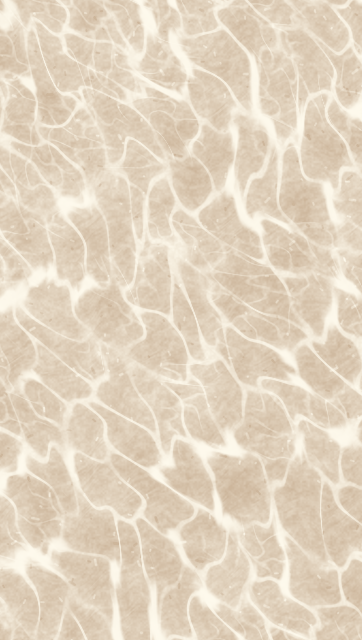
A Shadertoy shader for this texture:

```glsl
const vec3 WET_SAND = vec3(0.815, 0.730, 0.630);
const vec3 SUNLIT = vec3(0.975, 0.950, 0.893);

vec2 hash2(vec2 p) {
    vec3 q = fract(p.xyx * vec3(0.1031, 0.1030, 0.0973));
    q += dot(q, q.yzx + 33.33);
    return fract((q.xx + q.yz) * q.zy);
}

float softNoise(vec2 p) {
    vec2 i = floor(p), f = fract(p);
    f = f * f * (3.0 - 2.0 * f);
    float low = mix(hash2(i).x, hash2(i + vec2(1, 0)).x, f.x);
    float high = mix(hash2(i + vec2(0, 1)).x, hash2(i + vec2(1, 1)).x, f.x);
    return mix(low, high, f.y);
}

mat2 turn(float angle) {
    float c = cos(angle), s = sin(angle);
    return mat2(c, s, -s, c);
}

// Layered sines bend the plane like moving water
vec2 sway(vec2 p, float amount) {
    float frequency = 1.3;
    for (int i = 0; i < 4; i++) {
        p += amount * sin(p.yx * frequency + vec2(1.7, 4.1) * float(i + 1));
        frequency *= 1.9;
        amount *= 0.56;
    }
    return p;
}

// Distances to the three nearest cell centres
vec3 nearestThree(vec2 p) {
    vec2 cell = floor(p);
    vec3 d = vec3(9.0);
    for (int y = -2; y <= 2; y++)
    for (int x = -2; x <= 2; x++) {
        vec2 id = cell + vec2(x, y);
        float r = length(id + 0.1 + 0.8 * hash2(id) - p);
        if (r < d.x) d = vec3(r, d.xy);
        else if (r < d.y) d = vec3(d.x, r, d.y);
        else d.z = min(d.z, r);
    }
    return d;
}

// Gap to the cell border, rounded where borders meet
float borderGap(vec3 d) {
    vec2 gap = d.yz - d.x;
    return gap.x * gap.y / (gap.x + gap.y + 0.0001);
}

// Sparse short dashes: positive are pale shell, negative are dark grit
float shards(vec2 p, float density, float pixel) {
    vec2 id = floor(p);
    vec2 seed = hash2(id + 71.0), kind = hash2(id + 19.0);
    vec2 q = turn(kind.y * 2.4 - 0.8) * (fract(p) - 0.3 - 0.4 * seed);
    q.x -= clamp(q.x, -0.15 * seed.y, 0.15 * seed.y);
    float mark = 1.0 - smoothstep(0.02, 0.05 + pixel, length(q));
    return mark * step(kind.x, density) * (seed.x > 0.45 ? 1.0 : -0.8);
}

void mainImage(out vec4 fragColor, in vec2 fragCoord) {
    vec2 p = fragCoord / iResolution.y;
    float pixel = 1.0 / iResolution.y;

    // Long cells lean from upper left to lower right
    vec2 flow = vec2(dot(p, vec2(0.85, 0.52)), dot(p, vec2(0.52, -0.85)));
    float choppy = smoothstep(0.55, 1.0, p.y - 0.5 * p.x);
    vec2 water = sway(flow * vec2(17.0, 9.6) + 3.0, 0.29 + 0.08 * choppy);
    vec3 cells = nearestThree(water);
    float gap = borderGap(cells);

    // Main light web: crisp core, uneven halo and flares at the joints
    float strength = smoothstep(0.22, 0.62, softNoise(flow * vec2(24.0, 15.0) + 8.0));
    float core = (1.0 - smoothstep(0.03, 0.085, gap)) * mix(0.3, 1.0, strength);
    float halo = exp(-7.5 * gap) * mix(0.5, 1.1, softNoise(p * 22.0 + 30.0));
    float flareArea = smoothstep(0.5, 0.72, softNoise(flow * vec2(20.0, 13.0) + 40.0));
    float flare = (1.0 - smoothstep(0.16, 0.40, cells.z - cells.x)) * flareArea;

    // Finer broken web crossing the cells
    vec2 ripples = sway(turn(0.35) * flow * vec2(25.0, 17.0) + 21.0, 0.36);
    float fineGap = borderGap(nearestThree(ripples));
    float fineArea = smoothstep(0.42, 0.75, softNoise(p * 14.0 + 5.0) + 0.2 * choppy);
    float fineWeb = (1.0 - smoothstep(0.02, 0.10, fineGap)) * fineArea;

    // Sand: mottled shade, small streaks and grain
    float shade = 0.5 * softNoise(p * 13.0 + 2.0) + 0.5 * softNoise(sway(p * 34.0, 0.3));
    vec2 bed = turn(-0.4) * sway(p * 24.0, 0.25);
    float streak = softNoise(bed * vec2(2.2, 7.0)) + softNoise(bed * vec2(5.0, 11.0) + 7.0) - 1.0;
    float grain = softNoise(p * 340.0) + softNoise(p * 170.0 + 9.0) - 1.0;
    float debris = shards(p * 30.0, 0.16, 30.0 * pixel)
                 + shards(turn(0.7) * p * 52.0, 0.15, 52.0 * pixel);

    float light = 0.01 + 0.48 * shade + 0.16 * streak + 0.17 * grain;
    light += 0.40 * halo + 0.28 * fineWeb + 0.36 * debris;
    light = mix(light, 1.04 + 0.10 * grain, 0.78 * core);
    light = mix(light, 1.14, 0.9 * flare);

    fragColor = vec4(mix(WET_SAND, SUNLIT, clamp(light, -0.08, 1.15)), 1.0);
}
```
